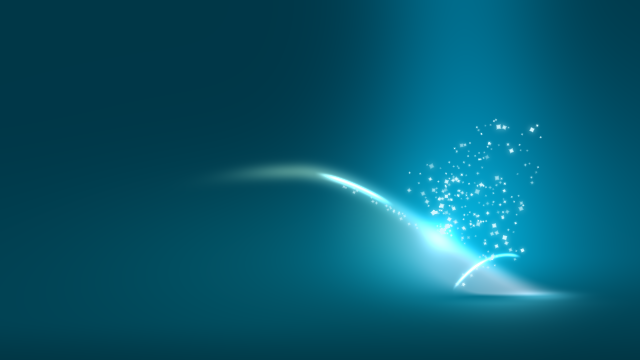
Write a Shadertoy shader that draws this background.

```glsl
#define DEEP vec3(0.0, 0.215, 0.28)
#define BEAM vec3(0.0, 0.235, 0.30)
#define HAZE vec3(0.005, 0.085, 0.09)
#define MINT vec3(0.42, 0.68, 0.64)
#define LILAC vec3(0.66, 0.76, 0.84)
#define ICE vec3(0.82, 0.97, 1.0)
#define BURST vec2(1.225, 0.35)
#define BURST_COUNT 230
#define TRIM_COUNT 22
#define HORIZON 0.178

float hash(float n) {
    return fract(sin(n * 127.1 + 3.7) * 4375.85);
}

float bell(float v, float width) {
    return exp(-v * v / (width * width));
}

// Height of the wave crest at x
float crest(float x) {
    float tail = max(0.82 - x, 0.0);
    return 0.523 - 0.345 * smoothstep(0.82, 1.62, x) - 0.35 * tail * tail;
}

// Height of the small arch at x
float arch(float x) {
    return 0.292 - 4.1 * (x - 1.41) * (x - 1.41);
}

float window(float x, float a, float b, float soft) {
    return smoothstep(a, a + soft, x) * (1.0 - smoothstep(b - soft, b, x));
}

// Glowing square spark, turned by a seeded angle
float spark(vec2 p, float size, float seed, float pixel) {
    float a = hash(seed) * 1.57;
    vec2 q = abs(mat2(cos(a), sin(a), -sin(a), cos(a)) * p);
    float d = max(q.x, q.y) - size;
    float halo = 0.25 * exp(-dot(p, p) / (size * size * 6.0));
    return smoothstep(pixel, -pixel, d) + halo;
}

vec3 backdrop(vec2 p) {
    float above = smoothstep(0.08, 0.3, p.y);
    float beam = bell(p.x - 1.28, mix(0.34, 0.25, smoothstep(0.3, 1.0, p.y)));
    beam *= mix(1.1, 0.85, smoothstep(0.5, 1.0, p.y)) * above;
    float right = smoothstep(1.0, 1.5, p.x) * above * bell(p.y - 0.4, 0.45);
    float haze = bell(p.x - 0.85, 0.6) * bell(p.y - 0.28, 0.26);
    vec3 col = DEEP + BEAM * (beam + 0.38 * right) + HAZE * haze;
    col += HAZE * 0.45 * smoothstep(0.7, 0.1, p.y);
    return col * mix(0.82, 1.0, smoothstep(-0.03, 0.12, p.y));
}

vec3 wave(vec3 col, vec2 p, float pixel) {
    float d = crest(p.x) - p.y;

    // Luminous body under the crest, with a base that sharpens to the right
    float side = smoothstep(0.88, 1.24, p.x + 0.12 * d);
    float edge = mix(0.14, 0.008, smoothstep(1.05, 1.34, p.x));
    float base = HORIZON + 0.2 * (p.x - 1.42) * (p.x - 1.42);
    float floorMask = smoothstep(base - edge * 0.5, base + edge, p.y);
    float body = side * floorMask * smoothstep(-0.025, 0.035, d);
    body *= exp(-max(d, 0.0) / 0.21) * (1.0 - smoothstep(1.46, 1.62, p.x));
    vec3 tint = mix(MINT, LILAC, smoothstep(1.0, 1.22, p.x));
    col = mix(col, tint, clamp(body * 0.95, 0.0, 1.0));

    // Reflection below the horizon
    float below = HORIZON - p.y;
    float mirror = bell(p.x - 1.43, 0.17) * exp(-max(below, 0.0) / 0.045);
    col += vec3(0.2, 0.25, 0.25) * mirror * smoothstep(0.0, 0.025, below);
    col += ICE * 0.3 * bell(p.x - 1.5, 0.09) * bell(below, 0.012);

    // Soft tail and glow along the crest
    float tail = bell(p.x - 0.84, 0.17) * bell(d, 0.022);
    col = mix(col, MINT, tail * 0.75);
    float rim = window(p.x, 0.8, 1.5, 0.2) * bell(d, 0.026);
    col += ICE * 0.22 * rim;

    // Bright crest thread
    float thread = window(p.x, 0.87, 1.1, 0.07);
    col += ICE * thread * (0.8 * bell(d, 0.0025 + pixel) + 0.25 * bell(d - 0.008, 0.005));

    // Small arch
    float slope = 8.2 * (p.x - 1.41);
    float archGap = (p.y - arch(p.x)) / sqrt(1.0 + slope * slope);
    float archSpan = window(p.x, 1.255, 1.45, 0.03);
    col += ICE * archSpan * (0.6 * bell(archGap, 0.002 + pixel * 0.6) + 0.1 * bell(archGap, 0.012));
    return col;
}

float sparks(vec2 p, float pixel) {
    float light = 0.0;
    // Fan of sparks thrown up and to the right
    for (int i = 0; i < BURST_COUNT; i++) {
        float n = float(i);
        float spread = hash(n + 0.3) + hash(n + 51.7) + hash(n + 93.1) - 1.5;
        float angle = 0.93 + spread * 1.15;
        float reach = mix(0.2, 0.41, bell(angle - 0.9, 0.45));
        vec2 at = BURST + vec2(cos(angle), sin(angle)) * reach * pow(hash(n + 17.9), 0.75);
        float size = mix(0.0012, 0.0058, pow(hash(n + 31.3), 4.0));
        light += spark(p - at, size, n, pixel) * mix(0.35, 1.0, hash(n + 71.2));
    }
    // Sparks trimming the crest and the arch
    for (int i = 0; i < TRIM_COUNT; i++) {
        float n = float(i) + 400.0;
        float x = mix(0.91, 1.18, hash(n));
        vec2 at = vec2(x, crest(x) - 0.006 - 0.02 * hash(n + 9.1));
        light += 0.6 * spark(p - at, mix(0.001, 0.003, hash(n + 5.0)), n, pixel);
        x = mix(1.26, 1.46, hash(n + 40.5));
        at = vec2(x, arch(x) + 0.05 * (hash(n + 60.3) - 0.5));
        light += 0.6 * spark(p - at, mix(0.001, 0.004, hash(n + 77.0)), n, pixel);
    }
    return light;
}

void mainImage(out vec4 fragColor, in vec2 fragCoord) {
    float pixel = 1.0 / iResolution.y;
    vec2 p = fragCoord * pixel;
    vec3 col = wave(backdrop(p), p, pixel);
    vec2 fromBurst = p - BURST;
    col += ICE * 0.35 * exp(-dot(fromBurst, fromBurst) / 0.0022);
    col += vec3(0.02, 0.12, 0.13) * exp(-dot(fromBurst, fromBurst) / 0.04);
    col = mix(col, ICE, clamp(sparks(p, pixel), 0.0, 1.0));
    fragColor = vec4(clamp(col, 0.0, 1.0), 1.0);
}
```
